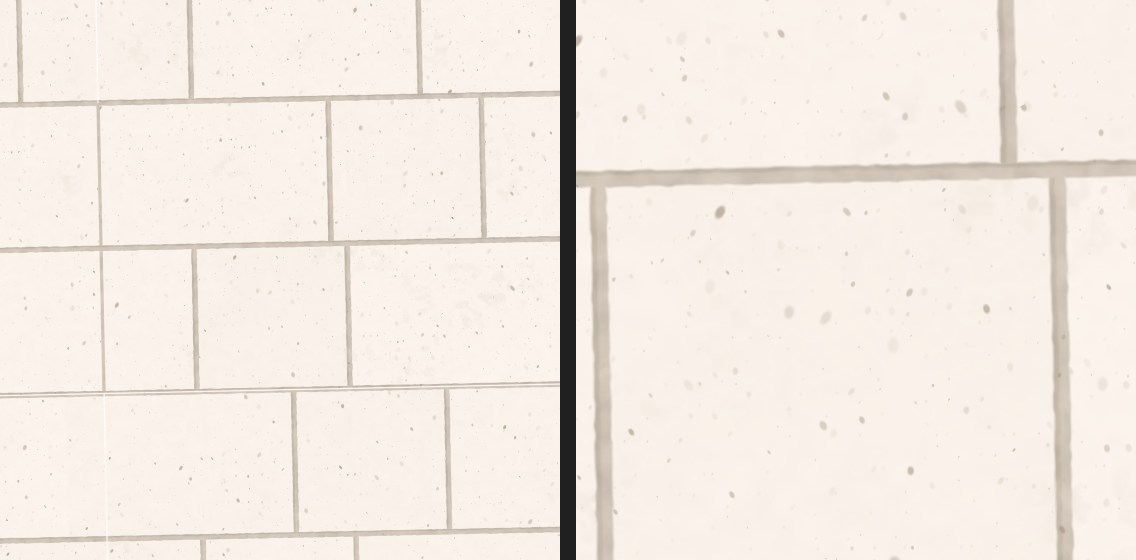
Left: the whole. Right: its middle third, enlarged.
Reproduce this texture procedurally as a three.js fragment shader.

```glsl
varying vec2 vUv;

const vec3 STONE = vec3(0.982, 0.952, 0.921);
const vec3 STONE_SHADE = vec3(0.90, 0.86, 0.82);
const vec3 JOINT = vec3(0.82, 0.775, 0.725);
const vec3 JOINT_SHADOW = vec3(0.74, 0.69, 0.635);
const vec3 SPECK = vec3(0.60, 0.54, 0.46);
const vec3 SEAM_LIGHT = vec3(1.0, 0.992, 0.978);

const float TILT = 0.0208;
const float ROW_HEIGHT = 0.2595;
const float ROW_START = 0.0339;
const float SHORT_STONE = 0.2734;
const float LONG_STONE = 0.4085;
const float PERIOD = SHORT_STONE + LONG_STONE;
const float JOINT_HALF = 0.0050;
const float SEAM_X = 0.192;
const float SEAM_JOINT_HALF = 0.0029;
const float SEAM_LINE_HALF = 0.0011;
const float LEFT_JOINT_X = 0.0542;
const float SOFT = 0.0012;

float hash(vec2 p) {
  return fract(sin(dot(p, vec2(127.1, 311.7))) * 43758.5453);
}

float noise(vec2 p) {
  vec2 i = floor(p);
  vec2 f = fract(p);
  f = f * f * (3.0 - 2.0 * f);
  return mix(mix(hash(i), hash(i + vec2(1.0, 0.0)), f.x),
             mix(hash(i + vec2(0.0, 1.0)), hash(i + 1.0), f.x), f.y);
}

float fbm(vec2 p) {
  float sum = 0.0;
  float amp = 0.5;
  for (int i = 0; i < 4; i++) {
    sum += amp * noise(p);
    p = p * 2.03 + 17.3;
    amp *= 0.5;
  }
  return sum;
}

float band(float d, float halfWidth) {
  return 1.0 - smoothstep(halfWidth - SOFT, halfWidth + SOFT, abs(d));
}

// Where the short stone begins in each row
float rowPhase(float row) {
  if (row < -0.5) return 0.3633;
  if (row < 0.5) return 0.5304;
  if (row < 1.5) return 0.3580;
  if (row < 2.5) return 0.6030;
  return 0.0856;
}

float wrapped(float x) {
  return mod(x + 0.5 * PERIOD, PERIOD) - 0.5 * PERIOD;
}

// Signed distance to the nearest upright joint
float uprightJoint(float x, float row) {
  if (x < SEAM_X + 0.015) return row > 2.5 ? x - LEFT_JOINT_X : 1.0;
  float a = wrapped(x - rowPhase(row));
  float b = wrapped(x - rowPhase(row) - SHORT_STONE);
  return abs(a) < abs(b) ? a : b;
}

// Scattered oval pits, one at most in each cell
float specks(vec2 p, float scale, float chance) {
  vec2 q = p * scale;
  vec2 cell = floor(q);
  vec2 center = 0.3 + 0.4 * vec2(hash(cell + 3.1), hash(cell + 8.7));
  vec2 d = fract(q) - center;
  d.x += d.y * (hash(cell + 5.9) - 0.5);
  float radius = mix(0.08, 0.24, hash(cell + 12.4));
  float strength = pow(hash(cell + 21.6), 3.0) * 0.75 + 0.12;
  float dotMask = 1.0 - smoothstep(radius * 0.4, radius, length(d * vec2(1.0, 0.75)));
  return dotMask * strength * step(hash(cell), chance);
}

void main() {
  vec2 p = vec2(vUv.x + TILT * vUv.y, vUv.y - TILT * vUv.x);
  float course = (p.y - ROW_START) / ROW_HEIGHT;
  float row = floor(course);
  float wobble = (noise(p * 170.0) - 0.5) * 0.0011;

  // Stone face: tint, mottling and pits
  float along = p.x - rowPhase(row);
  float stoneId = floor(along / PERIOD) * 2.0 + step(SHORT_STONE, mod(along, PERIOD));
  float tint = hash(vec2(stoneId, row) + 4.0) - 0.5;
  float cloud = fbm(p * 9.0 + 2.0);
  float grain = fbm(p * 75.0);
  vec3 color = STONE + tint * vec3(0.006, 0.008, 0.011);
  float stain = smoothstep(0.45, 0.8, cloud) * smoothstep(0.42, 0.75, grain);
  color = mix(color, STONE_SHADE, 0.45 * stain);
  color += (grain - 0.47) * 0.022;
  float pits = specks(p, 48.0, 0.10) * 0.8;
  pits = max(pits, specks(p + 3.7, 85.0, 0.05 + 0.22 * cloud) * 0.65);
  pits = max(pits, specks(p + 7.3, 150.0, 0.15) * 0.4);
  color = mix(color, SPECK, pits);

  // Joints, shaded along the upper and left edges
  float level = (fract(course + 0.5) - 0.5) * ROW_HEIGHT + wobble;
  float upright = uprightJoint(p.x, row) + wobble;
  float gray = step(0.5, row) * step(row, 2.5);
  float seam = p.x - SEAM_X;
  float flatMask = band(level, JOINT_HALF);
  float sideMask = max(band(upright, JOINT_HALF), gray * band(seam, SEAM_JOINT_HALF));
  float shadow = max(flatMask * band(level - 0.0034, 0.0013),
                     sideMask * band(upright + 0.0030, 0.0016) * (1.0 - flatMask));
  vec3 mortar = mix(JOINT, JOINT_SHADOW, 0.6 * shadow) + (grain - 0.47) * 0.11;
  mortar = mix(mortar, SPECK, specks(p + 1.9, 95.0, 0.2) * 0.6);
  color = mix(color, mortar, max(flatMask, sideMask));

  // Fine pale seams
  float levelSeam = band(level - wobble, SEAM_LINE_HALF) * step(abs(course - 1.0), 0.5);
  float uprightSeam = band(seam, SEAM_LINE_HALF) * (1.0 - gray);
  color = mix(color, SEAM_LIGHT, max(levelSeam, uprightSeam) * 0.9);

  gl_FragColor = vec4(color, 1.0);
}
```
